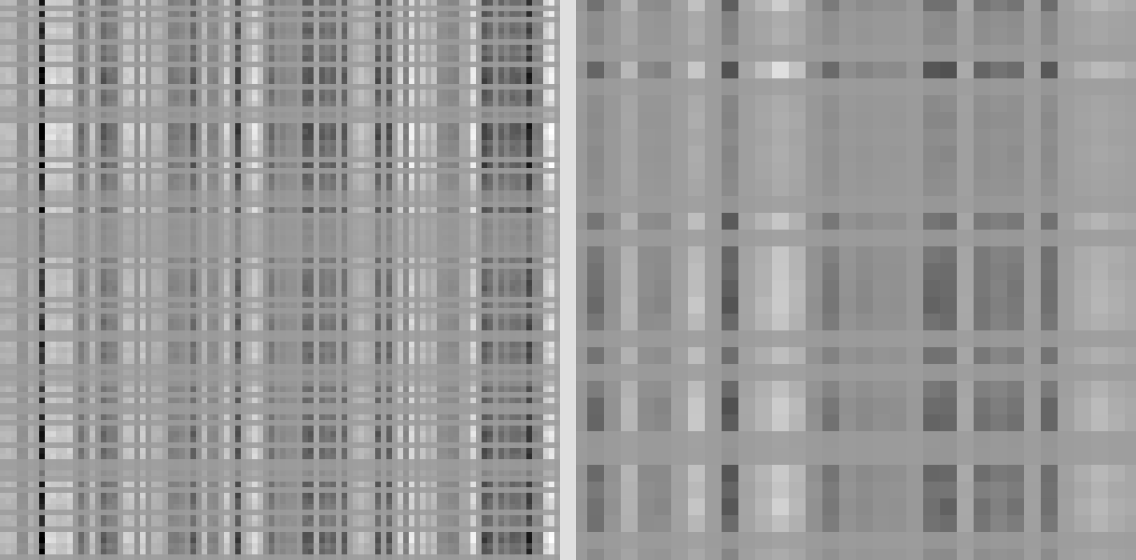
Left, the full canvas; right, a detail of the centre.
Give the GLSL for this pattern, as a Shadertoy shader.

```glsl
// Grey woven plaid: a 100 by 100 cell grid of signed column tones scaled by row strengths.

const float CELLS = 100.0;
const float BASE_GREY = 0.613;

float hash(float n, float seed) {
    vec2 p = fract(vec2(n, seed) * vec2(0.1031, 0.1137) + 0.317);
    p += dot(p, p.yx + 33.33);
    return fract((p.x + p.y) * p.x * 17.0);
}

// Walks alternating bands and gaps; returns (band number, 1 for a gap, width).
vec3 findBand(float cell, float widest, float widestGap, float seed) {
    float edge = 0.0;
    for (int k = 0; k < 120; k++) {
        float n = float(k);
        float gap = mod(n, 2.0);
        float h = hash(n, seed);
        float width = 1.0 + floor(mix(widest, widestGap, gap) * h * h);
        edge += width;
        if (cell < edge) return vec3(n, gap, width);
    }
    return vec3(119.0, 1.0, 1.0);
}

// 1 inside a run of cells, both ends included.
float inRun(float cell, float first, float last) {
    return step(first - 0.5, cell) * step(cell, last + 0.5);
}

// Signed deviation from the base grey: lighter on the left, darker on the right.
float columnTone(float cell) {
    float accent = inRun(cell, 7.0, 7.0);
    float lightBlock = inRun(cell, 8.0, 11.0);
    float darkBlock = inRun(cell, 87.0, 96.0);
    if (accent > 0.5) return -0.64;
    if (lightBlock > 0.5) return mix(0.18, 0.25, hash(cell, 43.0));

    vec3 band = findBand(cell, 2.8, 1.5, 11.0);
    float shade = hash(band.x, 23.0);
    if (band.y > 0.5) return mix(-0.13, 0.07, shade) - 0.1 * darkBlock;

    float lightChance = mix(0.72, 0.4, cell / CELLS) * (1.0 - darkBlock);
    float side = hash(band.x, 37.0) < lightChance ? 1.0 : -1.0;
    float variation = mix(0.6, 1.3, hash(cell, 41.0));

    // Thin threads are the strongest.
    float thinness = 1.2 / (0.7 + 0.3 * band.z);
    return side * mix(0.1, 0.36, shade) * variation * thinness;
}

// Contrast of a row, weakest just below the middle; thin gaps are almost flat.
float rowStrength(float cell) {
    vec3 band = findBand(cell, 6.0, 1.35, 53.0);
    if (band.y > 0.5) return 0.08;
    float d = (cell / CELLS - 0.53) / 0.13;
    float middle = exp(-d * d);
    float level = hash(band.x, 61.0);
    float weakChance = mix(0.04, 0.5, middle);
    float strength = level < weakChance ? 0.3 : mix(0.72, 1.0, level);
    return strength * (1.0 - 0.3 * middle) * mix(0.75, 1.15, hash(cell, 67.0));
}

float grain(vec2 cell) {
    return mix(0.87, 1.13, hash(cell.x, 71.0 + cell.y * 1.7));
}

void mainImage(out vec4 fragColor, in vec2 fragCoord) {
    // Cell coordinates run rightward and downward.
    vec2 uv = fragCoord / iResolution.xy;
    vec2 p = vec2(uv.x, 1.0 - uv.y) * CELLS - 0.5;
    vec2 a = floor(p);
    vec2 b = min(a + 1.0, CELLS - 1.0);
    a = max(a, 0.0);

    // Blend neighbouring cells across about one pixel.
    vec2 soft = min(0.6 * CELLS / iResolution.xy, vec2(0.5));
    vec2 blend = smoothstep(0.5 - soft, 0.5 + soft, fract(p));

    float tone = mix(columnTone(a.x), columnTone(b.x), blend.x);
    float strength = mix(rowStrength(a.y), rowStrength(b.y), blend.y);
    float upper = mix(grain(a), grain(vec2(b.x, a.y)), blend.x);
    float lower = mix(grain(vec2(a.x, b.y)), grain(b), blend.x);

    float grey = BASE_GREY + tone * strength * mix(upper, lower, blend.y);
    fragColor = vec4(vec3(clamp(grey, 0.0, 1.0)), 1.0);
}
```
